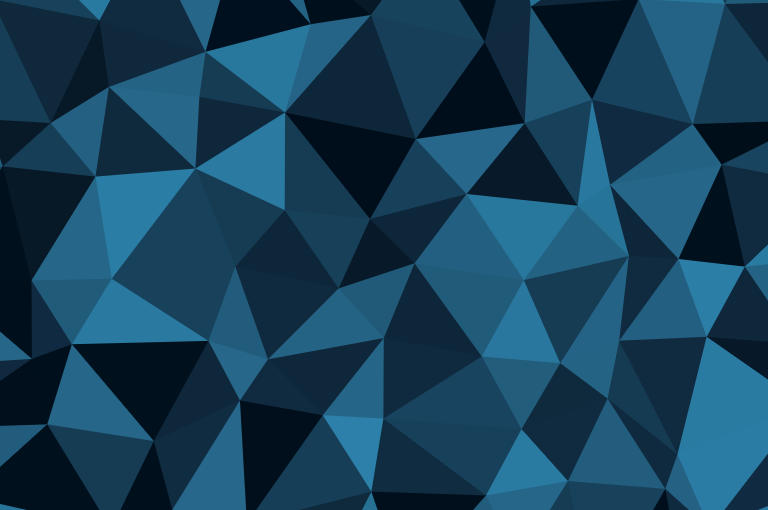
Give the GLSL for this background, as a Shadertoy shader.

```glsl
// Low-poly backdrop: an irregular mesh of flat triangles in shades of deep blue.

const vec2  CELL       = vec2(0.180, 0.158); // mesh spacing, in canvas heights
const float JITTER     = 0.41;               // vertex displacement, in cells
const float TONE_NOISE = 0.35;               // randomness of the tone order
const float TONE_SPAN  = 0.07;               // brightness variation inside a tone
const vec2  TONE_STEP  = vec2(0.755, 0.570); // spreads tones evenly over cells
const float PAIR_STEP  = 0.38;               // tone offset within one quad
const vec2  SEED       = vec2(17.0, 42.0);

const vec3 TONES[6] = vec3[6](
    vec3(0.00, 0.06, 0.11), vec3(0.03, 0.10, 0.16), vec3(0.06, 0.16, 0.24),
    vec3(0.09, 0.25, 0.35), vec3(0.14, 0.38, 0.51), vec3(0.16, 0.47, 0.62));
// Cumulative area share at which each following tone begins.
const float SHARES[5] = float[5](0.10, 0.19, 0.38, 0.61, 0.86);

vec2 hash2(vec2 p) {
    vec3 q = fract(p.xyx * vec3(0.1031, 0.1030, 0.0973));
    q += dot(q, q.yzx + 33.33);
    return fract((q.xx + q.yz) * q.zy);
}

float cross2(vec2 a, vec2 b) {
    return a.x * b.y - a.y * b.x;
}

float rowShift(float row) {
    return 0.5 * mod(row, 2.0);
}

// Mesh vertex: staggered lattice point moved within a disc.
vec2 meshVertex(vec2 id) {
    vec2 h = hash2(id + SEED);
    float angle = 6.2832 * h.x;
    vec2 offset = JITTER * sqrt(h.y) * vec2(cos(angle), sin(angle));
    return (id + vec2(rowShift(id.y), 0.0) + offset) * CELL;
}

// Signed distance to the line a-b, positive on its left.
float leftOf(vec2 p, vec2 a, vec2 b) {
    return cross2(normalize(b - a), p - a);
}

// Antialiased coverage of a counter-clockwise triangle.
float coverage(vec2 p, vec2 a, vec2 b, vec2 c, float pixel) {
    float d = min(leftOf(p, a, b), min(leftOf(p, b, c), leftOf(p, c, a)));
    return clamp(d / pixel + 0.5, 0.0, 1.0);
}

// Delaunay test: true when the quad must be split along b-d.
bool splitsAlongBD(vec2 a, vec2 b, vec2 c, vec2 d) {
    vec2 ba = a - b, bc = c - b, da = a - d, dc = c - d;
    return cross2(bc, ba) * dot(da, dc) + dot(bc, ba) * cross2(da, dc) < 0.0;
}

vec3 triangleColor(vec2 id, float half_) {
    vec2 h = hash2(id * 2.0 + vec2(half_, 0.0) + SEED.yx * 3.0);
    float t = fract(dot(id, TONE_STEP) + PAIR_STEP * half_ + TONE_NOISE * h.x);
    int tone = 0;
    for (int i = 0; i < 5; i++) tone += int(step(SHARES[i], t));
    return TONES[tone] * (1.0 + TONE_SPAN * (2.0 * h.y - 1.0));
}

void mainImage(out vec4 fragColor, in vec2 fragCoord) {
    float pixel = 1.0 / iResolution.y;
    vec2 p = fragCoord * pixel;
    vec2 grid = p / CELL;
    float row = floor(grid.y);

    // Blend the triangles of nearby quads by their coverage.
    vec3 color = vec3(0.0);
    float total = 0.0;
    for (int j = -1; j <= 1; j++) {
        float y = row + float(j);
        float x = floor(grid.x - rowShift(y));
        for (int i = -2; i <= 2; i++) {
            vec2 id = vec2(x + float(i), y);
            vec2 a = meshVertex(id);
            vec2 b = meshVertex(id + vec2(1.0, 0.0));
            vec2 c = meshVertex(id + vec2(1.0, 1.0));
            vec2 d = meshVertex(id + vec2(0.0, 1.0));
            bool alongBD = splitsAlongBD(a, b, c, d);
            float first  = coverage(p, a, b, alongBD ? d : c, pixel);
            float second = coverage(p, c, d, alongBD ? b : a, pixel);
            color += first * triangleColor(id, 0.0) + second * triangleColor(id, 1.0);
            total += first + second;
        }
    }
    fragColor = vec4(color / max(total, 1e-4), 1.0);
}
```
